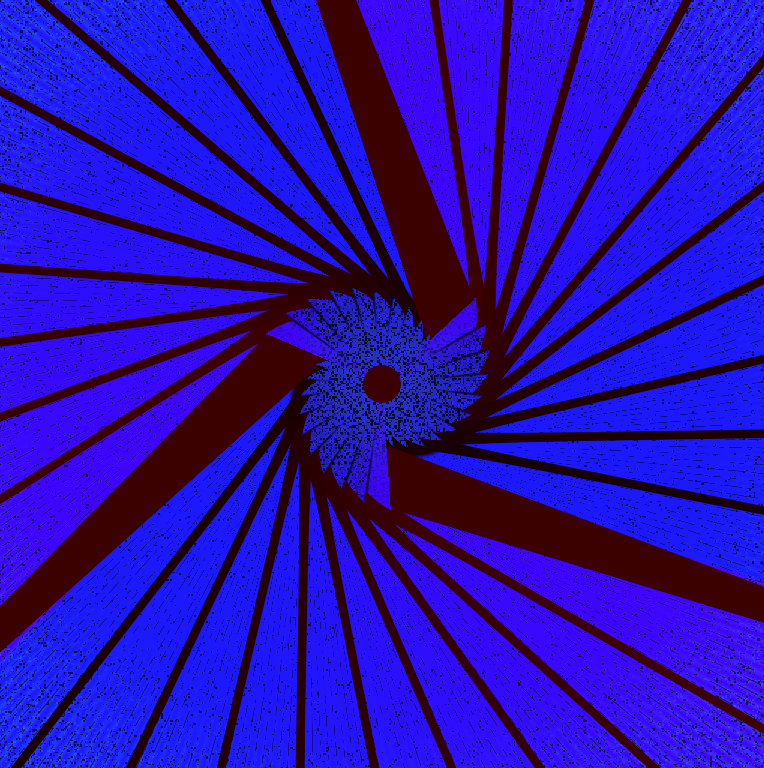
Give the GLSL for this background, as a Shadertoy shader.

```glsl
// A three-armed pinwheel: serrated, speckled blades round a dark hub, with
// dark spokes leaving each tooth tip and three wide bars between blue fans.
// Spokes are offset rays placed by a loop; grain comes from a cell hash.

#define FIRST_TIP 42.5     // direction of the first blade tip, degrees
#define TOOTH_STEP 12.2    // angle between teeth and between spokes, degrees
#define SPOKE_LEAN 56.0    // turn from a tooth tip to its spoke, degrees
#define TIP_RADIUS 0.165   // blade radius at its longest tooth
#define RADIUS_DROP 0.0082 // radius lost per tooth
#define TOOTH_DEPTH 0.015
#define SPOKE_HALF 0.0056
#define HUB_RADIUS 0.0245
#define GRAIN_CELLS 512.0  // speckle cells per canvas height

const vec3 MAROON = vec3(0.23, 0.0, 0.0);
const vec3 SHADOW = vec3(0.09, 0.0, 0.01);
const vec3 VIOLET = vec3(0.25, 0.015, 1.0);
const vec3 BLUE   = vec3(0.11, 0.095, 1.0);
const vec3 SKY    = vec3(0.18, 0.42, 0.95);

float hash(vec2 q) {
    vec3 a = fract(q.xyx * vec3(0.1031, 0.1030, 0.0973));
    a += dot(a, a.yzx + 33.33);
    return fract((a.x + a.y) * a.z);
}

// Clockwise angle from the first tip to the tip of an arm
float armStart(int arm) {
    return arm == 0 ? 0.0 : arm == 1 ? 128.5 : 246.0;
}

// Tooth coordinate inside the arm that holds a clockwise angle
float toothAt(float angle) {
    float w = mod(angle, 360.0);
    float start = w < armStart(1) ? 0.0 : w < armStart(2) ? armStart(1) : armStart(2);
    return (w - start) / TOOTH_STEP;
}

// Ray frame: x runs along the direction, y is the distance to its clockwise side
vec2 rayFrame(vec2 p, float degreesCcw, float offset) {
    float a = radians(degreesCcw);
    vec2 d = vec2(cos(a), sin(a));
    return vec2(dot(p, d), dot(p, vec2(d.y, -d.x)) - offset);
}

float below(float x, float limit, float soft) {
    return 1.0 - smoothstep(limit - soft, limit + soft, x);
}

// Blue fans with fine dotted streaks along the spokes
vec3 fanColor(vec2 p, float r, float phi, float grain) {
    float swirl = phi + degrees(asin(min(0.1 / r, 1.0)));
    float k = toothAt(FIRST_TIP + SPOKE_LEAN + 13.0 - swirl);
    float offset = 0.148 - 0.0085 * k;
    float theta = phi + degrees(asin(min(offset / r, 1.0)));
    vec3 col = mix(VIOLET, BLUE, smoothstep(0.0, 8.0, k));
    float lane = theta / 1.35;
    float ridge = 0.5 + 0.5 * cos(6.28318 * lane);
    float far = smoothstep(0.42, 0.68, r);
    col += vec3(0.02, 0.13, 0.0) * far * ridge;
    float dotted = step(0.5, hash(vec2(floor(lane + 0.5), floor(r * 170.0))));
    col *= 1.0 - 0.5 * dotted * smoothstep(0.94, 1.0, ridge);
    col *= 1.0 - 0.65 * step(0.975 - 0.09 * far, grain);
    return mix(col, SKY, 0.5 * far * below(grain, 0.08, 0.01));
}

// Speckled blades, paler toward the hub
vec3 bladeColor(float r, float k, float grain, float grain2) {
    float inner = 1.0 - smoothstep(0.03, 0.14, r);
    float rough = mix(0.25, 1.0, smoothstep(0.7, 1.5, k));
    rough = max(rough, inner);
    vec3 col = mix(VIOLET, vec3(0.17, 0.12, 0.96), smoothstep(0.0, 3.0, k));
    col = mix(col, SKY, inner * grain2 * 0.8);
    col *= 1.0 - rough * (0.35 * grain2 + 0.6 * step(0.78 - 0.12 * inner, grain));
    float seam = abs(fract(k + 0.5) - 0.5);
    float seamFade = smoothstep(0.05, 0.11, r) * step(0.5, k);
    return col * (1.0 - 0.65 * seamFade * below(seam, 0.06, 0.05));
}

void mainImage(out vec4 fragColor, in vec2 fragCoord) {
    vec2 p = (fragCoord - 0.5 * iResolution.xy) / iResolution.y;
    float soft = 0.7 / iResolution.y;
    float r = max(length(p), 0.0001);
    float phi = degrees(atan(p.y, p.x));
    vec2 cell = floor((p + 2.0) * GRAIN_CELLS);
    float grain = hash(cell), grain2 = hash(cell + 71.0);

    vec3 col = fanColor(p, r, phi, grain);

    // Shade hugging the serrated rim
    float k = toothAt(FIRST_TIP - phi);
    float rim = TIP_RADIUS - RADIUS_DROP * k;
    col = mix(col, mix(MAROON, SHADOW, k / 10.0), below(r, rim + 0.012, 0.004));

    // Spokes, thicker where they leave the teeth
    for (int arm = 0; arm < 3; arm++) {
        float tip = FIRST_TIP - armStart(arm);
        int count = arm == 0 ? 10 : 9;
        for (int i = 0; i < count; i++) {
            float n = float(i);
            vec2 q = rayFrame(p, tip + SPOKE_LEAN - TOOTH_STEP * n, 0.1406 - 0.0085 * n);
            float run = q.x - 0.56 * (TIP_RADIUS - RADIUS_DROP * n);
            float halfWidth = SPOKE_HALF + 0.005 * exp(-max(run, 0.0) / 0.06);
            float spoke = below(abs(q.y), halfWidth, soft) * step(0.0, run);
            col = mix(col, mix(MAROON, SHADOW, n / 9.0), spoke);
        }
    }

    // Wide bars between the arms
    for (int arm = 0; arm < 3; arm++) {
        float tip = FIRST_TIP - armStart(arm);
        vec2 lead = rayFrame(p, tip + SPOKE_LEAN + 13.0, 0.152);
        vec2 trail = rayFrame(p, tip + SPOKE_LEAN + 9.5, 0.073);
        float bar = below(lead.y, 0.0, soft) * below(-trail.y, 0.0, soft);
        col = mix(col, MAROON, bar * step(0.0, lead.x));
    }

    // Blades and hub
    float edge = rim - TOOTH_DEPTH * fract(k);
    col = mix(col, bladeColor(r, k, grain, grain2), below(r, edge, soft));
    col = mix(col, MAROON, below(r, HUB_RADIUS, soft));
    fragColor = vec4(col, 1.0);
}
```
